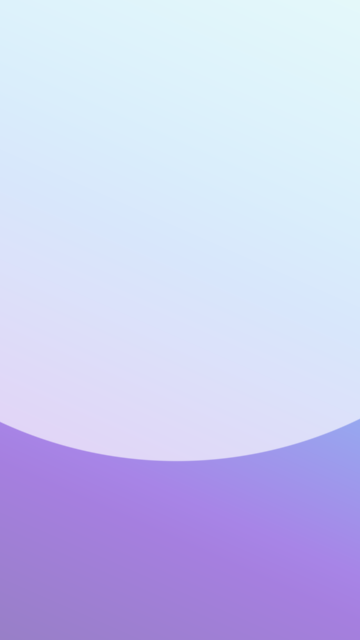
A Shadertoy shader for this background:

```glsl
// A slanted pastel gradient from violet through blue to pale cyan.
// A large translucent white disc, hanging from above, lightens the upper part.
// The gradient is a chain of blended stops; the disc is a distance function.

// Colour along the slanted axis, in canvas widths from the lower left corner
vec3 slantedGradient(float s) {
    vec3 color = vec3(0.595, 0.500, 0.780);
    color = mix(color, vec3(0.648, 0.498, 0.875), clamp(s / 0.49, 0.0, 1.0));
    color = mix(color, vec3(0.655, 0.520, 0.905), clamp((s - 0.49) / 0.13, 0.0, 1.0));
    color = mix(color, vec3(0.590, 0.660, 0.940), clamp((s - 0.62) / 0.44, 0.0, 1.0));
    color = mix(color, vec3(0.550, 0.715, 0.950), clamp((s - 1.06) / 0.22, 0.0, 1.0));
    color = mix(color, vec3(0.570, 0.800, 0.955), clamp((s - 1.28) / 0.28, 0.0, 1.0));
    color = mix(color, vec3(0.610, 0.850, 0.955), clamp((s - 1.56) / 0.22, 0.0, 1.0));
    color = mix(color, vec3(0.690, 0.920, 0.935), clamp((s - 1.78) / 0.44, 0.0, 1.0));
    return color;
}

void mainImage(out vec4 fragColor, in vec2 fragCoord) {
    // Canvas width is one unit
    vec2 p = fragCoord / iResolution.x;
    float pixel = 1.0 / iResolution.x;

    vec3 color = slantedGradient(p.y + 0.44 * p.x);

    // White veil inside the disc, with a smoothed rim
    float disc = length(p - vec2(0.491, 1.658)) - 1.161;
    float veil = 0.66 * (1.0 - smoothstep(-pixel, pixel, disc));
    color = mix(color, vec3(1.0), veil);

    fragColor = vec4(color, 1.0);
}
```
